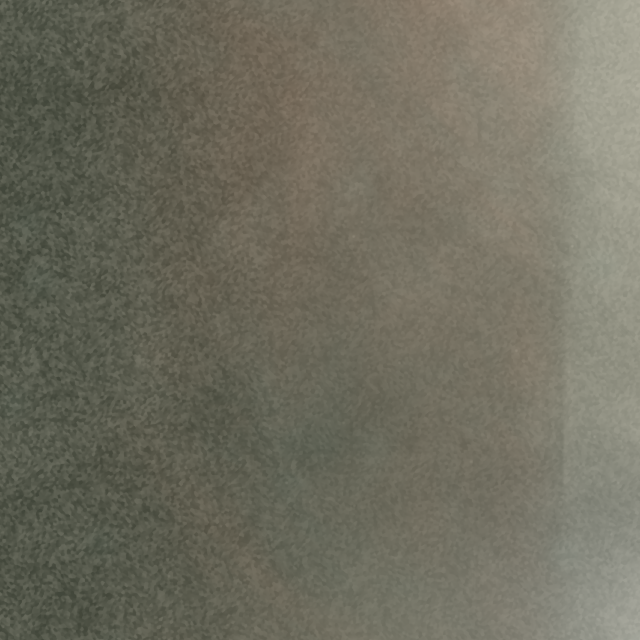
This texture is drawn by a WebGL 2 fragment shader. Its source:

```glsl
#version 300 es
precision highp float;
// A worn plaster wall in dim side light: a dark green-grey left side brightens
// to a pale strip on the right. Warped sines make the cloudy stains, cellular
// noise makes the fine grain, the sparse flecks and the soft pale spots.

#define SHADE vec3(0.300, 0.316, 0.266)   // darkest tone
#define LIGHT vec3(0.698, 0.690, 0.628)   // palest tone
#define WARM_TINT vec3(0.019, -0.013, -0.018)
#define COOL_TINT vec3(-0.008, 0.000, 0.018)
#define STRIP_X 0.88         // left edge of the pale strip
#define STRIP_GAIN 0.12      // brightness step at that edge
#define DIM_Y 0.28           // height of the darkest band
#define CLOUD_GAIN 0.110     // contrast of the stains
#define GRAIN_CELLS 215.0    // grains across the canvas
#define GRAIN_GAIN 0.33      // contrast of the grain
#define FLECK_CELLS 42.0     // possible flecks across the canvas

uniform vec2 u_resolution;
out vec4 fragColor;

vec2 hash2(vec2 p) {
  vec3 q = fract(p.xyx * vec3(0.1031, 0.1030, 0.0973));
  q += dot(q, q.yzx + 33.33);
  return fract((q.xx + q.yz) * q.zy);
}

// Distance to the nearest jittered point, and that cell's random value.
vec2 cellular(vec2 p) {
  vec2 cell = floor(p), best = vec2(9.0, 0.0);
  for (int j = -1; j <= 1; j++) {
    for (int i = -1; i <= 1; i++) {
      vec2 id = cell + vec2(i, j);
      float d = length(id + hash2(id) - p);
      if (d < best.x) best = vec2(d, hash2(id + 71.7).x);
    }
  }
  return best;
}

// Blend of jittered cells: random light and dark grains with soft borders.
float pebbles(vec2 p) {
  vec2 cell = floor(p);
  float sum = 0.0, total = 0.0;
  for (int j = -1; j <= 1; j++) {
    for (int i = -1; i <= 1; i++) {
      vec2 id = cell + vec2(i, j);
      vec2 away = id + hash2(id) - p;
      float weight = exp(-5.0 * dot(away, away));
      sum += weight * (hash2(id + 71.7).x - 0.5);
      total += weight;
    }
  }
  return sum / total;
}

// Layered sines, turned and warped at each step; roughly -1 to 1.
float clouds(vec2 p) {
  const mat2 turn = mat2(0.80, 0.60, -0.60, 0.80);
  float sum = 0.0, weight = 0.5;
  for (int i = 0; i < 6; i++) {
    p = turn * p * 1.65 + 0.75 * sin(p.yx * 1.2 + float(i) * 1.9);
    sum += weight * sin(p.x) * cos(p.y * 0.9 + 0.6);
    weight *= 0.70;
  }
  return sum;
}

// Broad light falling from the right, weakest at DIM_Y.
float lighting(vec2 uv) {
  float lift = smoothstep(DIM_Y, 1.0, uv.y) + 0.7 * (1.0 - smoothstep(0.0, DIM_Y, uv.y));
  float corner = smoothstep(0.70, 1.0, uv.x) * (1.0 - smoothstep(0.0, 0.24, uv.y));
  float reach = smoothstep(0.0, 0.65, uv.x) * 0.6 + 0.3 * uv.x;
  return 0.065 + 0.50 * pow(uv.x, 1.8) + 0.25 * reach * lift + 0.13 * corner;
}

// Pale strip: crisp edge low down, softer above, dissolving near the bottom.
float paleStrip(vec2 uv, float stain) {
  float soft = mix(0.003, 0.030, smoothstep(0.30, 0.75, uv.y));
  float edge = STRIP_X + 0.004 * stain + 0.4 * soft;
  float inside = smoothstep(edge - soft, edge + soft, uv.x);
  return inside * mix(0.2, 1.0, smoothstep(0.19, 0.27, uv.y));
}

// Tiny bright marks in a few of the cells.
float flecks(vec2 uv) {
  vec2 c = cellular(uv * FLECK_CELLS);
  return (1.0 - smoothstep(0.02, 0.15, c.x)) * smoothstep(0.95, 1.0, c.y);
}

void main() {
  vec2 uv = gl_FragCoord.xy / u_resolution;

  // Stains: rounded blotches, and streaks that run down to the right
  float stain = clouds(uv * 3.2 + vec2(1.7, 4.1));
  vec2 along = vec2(uv.x - uv.y, (uv.x + uv.y) * 1.7);
  float streak = clouds(along * 2.6 + vec2(6.3, 0.8));
  float mottle = clouds(uv * 11.0 + 2.0 * stain);
  float smudge = pebbles(uv * 15.0 + 0.6 * vec2(mottle, streak));

  // Grain: fine grains over larger ones, strongest in the shade
  vec2 wobble = 0.003 * sin(uv.yx * 61.0);
  float fine = pebbles((uv + wobble) * GRAIN_CELLS);
  float coarse = pebbles((uv - wobble) * GRAIN_CELLS * 0.45 + 19.0);
  float grainGain = GRAIN_GAIN * mix(1.0, 0.42, smoothstep(0.05, 0.60, uv.x));
  float grain = grainGain * (fine + 0.28 * coarse);

  // Soft pale spots
  vec2 spot = cellular(uv * 7.0 + 3.0);
  float spots = (1.0 - smoothstep(0.0, 0.32, spot.x)) * step(0.82, spot.y);

  // Sum of the tones
  float tone = lighting(uv) + STRIP_GAIN * paleStrip(uv, stain);
  tone += CLOUD_GAIN * (0.45 * stain + 0.42 * streak + 0.42 * mottle + 0.35 * smudge);
  tone += grain + 0.035 * spots + 0.13 * flecks(uv);
  vec3 color = mix(SHADE, LIGHT, clamp(tone, -0.1, 1.1));

  // Brown middle and upper part, cooler lower right corner
  float middle = smoothstep(0.05, 0.40, uv.x) * (1.0 - smoothstep(0.80, 0.92, uv.x));
  float warmth = middle * mix(0.50, 1.15, smoothstep(0.15, 0.85, uv.y));
  warmth += 0.55 * middle * (streak - 0.5 * stain) - 0.25 * spots;
  float coolness = smoothstep(0.55, 1.0, uv.x) * (1.0 - smoothstep(0.05, 0.45, uv.y));
  color += WARM_TINT * warmth + COOL_TINT * coolness;

  fragColor = vec4(color, 1.0);
}
```
